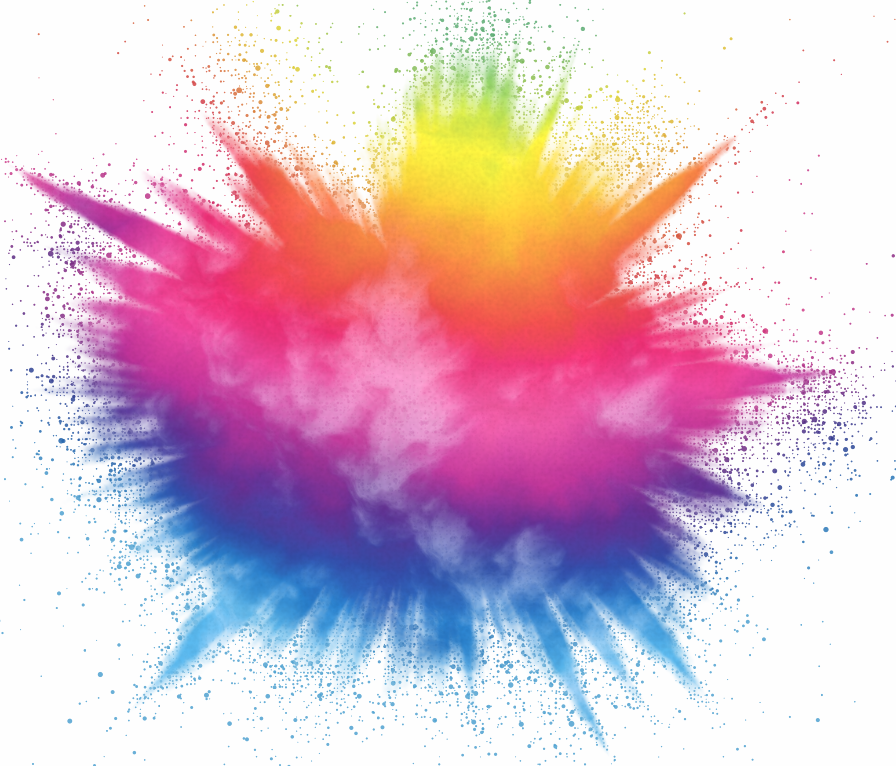
This background is drawn by a Shadertoy shader. Its source:

```glsl
// A burst of rainbow powder on white, with radial plumes and scattered specks.

const vec2  CENTER       = vec2(0.571, 0.482);  // in canvas heights
const vec3  PAPER        = vec3(0.995);
const float EDGE_SOFT    = 0.085;   // fade width of the powder rim
const float STREAK_DEPTH = 0.14;    // how far radial streaks cut the rim
const float PUFF_LIGHT   = 0.42;    // strength of pale clouds
const float COLOR_WARP   = 0.055;   // turbulence of the colour bands
const float BAND_START   = 0.061;   // first band, measured from the top
const float BAND_STEP    = 0.0685;
const int   SPECK_LAYERS = 5;

// Rim radius of the body every ten degrees, counterclockwise from the right
const float REACH[36] = float[](
    .44, .40, .365, .32, .36, .40, .38, .40, .46, .43, .36, .285,
    .37, .41, .35, .42, .46, .50, .46, .445, .445, .43, .405, .42,
    .39, .375, .345, .365, .345, .36, .38, .42, .42, .40, .40, .38);

// Narrow plumes: direction in degrees, tip radius, half width in degrees
const vec3 PLUMES[13] = vec3[](
    vec3(41., .52, 4.), vec3(151.5, .60, 4.), vec3(159., .55, 3.),
    vec3(142.5, .44, 4.), vec3(3.5, .53, 4.), vec3(225.5, .54, 4.5),
    vec3(295.5, .50, 3.), vec3(304., .46, 3.), vec3(312., .52, 3.5),
    vec3(341., .43, 4.), vec3(127.5, .46, 5.), vec3(68., .47, 2.),
    vec3(277., .41, 3.));

// Speck clusters: centre, radius, strength
const vec4 CLUSTERS[8] = vec4[](
    vec4(1.065, .46, .07, .45), vec4(.34, .91, .075, .25),
    vec4(.83, .83, .045, .55), vec4(.12, .70, .05, .45),
    vec4(.62, .95, .06, .35), vec4(.89, .40, .08, .4),
    vec4(.70, .10, .09, .22), vec4(.40, .13, .08, .18));

// Colour bands from top to bottom
const vec3 BANDS[13] = vec3[](
    vec3(.42, .77, .52), vec3(.62, .85, .36), vec3(.98, .95, .25),
    vec3(.99, .80, .23), vec3(.97, .52, .27), vec3(.94, .31, .30),
    vec3(.93, .18, .45), vec3(.92, .28, .62), vec3(.75, .20, .60),
    vec3(.40, .19, .58), vec3(.20, .30, .66), vec3(.16, .50, .80),
    vec3(.35, .72, .93));

vec2 hash22(vec2 p) {
    vec3 q = fract(p.xyx * vec3(.1031, .1030, .0973));
    q += dot(q, q.yzx + 33.33);
    return fract((q.xx + q.yz) * q.zy);
}

float corner(vec2 cell, vec2 offset) {
    float a = 6.2832 * hash22(cell).x;
    return dot(vec2(cos(a), sin(a)), offset);
}

float gradientNoise(vec2 p) {
    vec2 i = floor(p), f = p - i, u = f * f * f * (f * (f * 6. - 15.) + 10.);
    vec2 e = vec2(1., 0.);
    return mix(mix(corner(i, f), corner(i + e, f - e), u.x),
               mix(corner(i + e.yx, f - e.yx), corner(i + 1., f - 1.), u.x), u.y);
}

float fbm(vec2 p) {
    float sum = 0., amp = 1.;
    for (int i = 0; i < 5; i++) {
        sum += amp * gradientNoise(p);
        p = mat2(1.6, 1.2, -1.2, 1.6) * p + 7.3;
        amp *= .52;
    }
    return sum;
}

// Distance beyond the powder rim, negative inside
float rimDistance(vec2 p) {
    vec2 rel = p - CENTER;
    float r = length(rel), deg = mod(degrees(atan(rel.y, rel.x)), 360.);
    int k = int(deg / 10.) % 36;
    float rim = mix(REACH[k], REACH[(k + 1) % 36], smoothstep(0., 1., fract(deg / 10.)));
    for (int i = 0; i < 13; i++) {
        float turn = abs(mod(deg - PLUMES[i].x + 180., 360.) - 180.);
        rim = max(rim, mix(rim, PLUMES[i].y, max(0., 1. - turn / PLUMES[i].z)));
    }
    vec2 dir = rel / max(r, 1e-4);
    float streak = gradientNoise(dir * 15. + r * 3.) + .6 * gradientNoise(dir * 38. - r * 4.);
    return r - rim * (1. + STREAK_DEPTH * streak);
}

// Bands bend upward toward both sides, more strongly near the top
vec3 powderColor(vec2 p, float warp) {
    float down = 1. - p.y, side = p.x - .64;
    float bend = mix(2., .72, smoothstep(.2, .4, down));
    float t = down + min(bend * side * side, .33) + COLOR_WARP * warp;
    t = clamp((t - BAND_START) / BAND_STEP, 0., 11.999);
    return mix(BANDS[int(t)], BANDS[int(t) + 1], fract(t));
}

float speckChance(vec2 p) {
    float d = max(rimDistance(p), 0.);
    float chance = .5 * exp(-d / .028) + .035 * exp(-d / .11);
    for (int i = 0; i < 8; i++) {
        vec2 q = (p - CLUSTERS[i].xy) / CLUSTERS[i].z;
        chance += CLUSTERS[i].w * exp(-dot(q, q));
    }
    return min(chance, .75);
}

void mainImage(out vec4 fragColor, in vec2 fragCoord) {
    vec2 p = fragCoord / iResolution.y;

    // Powder body with cloudy interior
    float cloud = fbm(p * 5. + 2.), detail = fbm(p * 13. + cloud);
    float d = rimDistance(p) + .035 * detail;
    float density = 1. - smoothstep(-EDGE_SOFT, .018, d);
    float grain = gradientNoise(p * 190.);
    density *= 1. + .5 * grain * (1. - density);
    vec3 pigment = powderColor(p, cloud + .3 * detail);
    vec2 glow = (p - vec2(.64, .46)) / vec2(.17, .07);
    float puff = smoothstep(-.1, .7, cloud + .5 * detail) + .35 * exp(-dot(glow, glow));
    vec3 body = mix(pigment, vec3(1., .94, .98), PUFF_LIGHT * puff * smoothstep(.2, .4, 1. - p.y));
    body *= 1. + .05 * detail + .04 * grain;
    vec3 color = mix(PAPER, body, clamp(density, 0., 1.));

    // Specks, from fine dust to larger crumbs
    for (int i = 0; i < SPECK_LAYERS; i++) {
        float cells = 210. / (1. + .42 * float(i));
        vec2 q = p * cells + float(i) * 17.3, cell = floor(q);
        vec2 rnd = hash22(cell + 5.), jitter = .3 + .4 * hash22(cell + 91.);
        float chance = speckChance((cell + .5 - float(i) * 17.3) / cells) / (1. + .8 * float(i));
        float radius = mix(.12, .3, rnd.y), soft = .6 * cells / iResolution.y;
        float dotMask = 1. - smoothstep(radius - soft, radius + soft, length(q - cell - jitter));
        float shown = step(rnd.x, chance) * mix(.85, .12, clamp(density, 0., 1.));
        color = mix(color, pigment * .88, dotMask * shown);
    }
    fragColor = vec4(clamp(color, 0., 1.), 1.);
}
```
